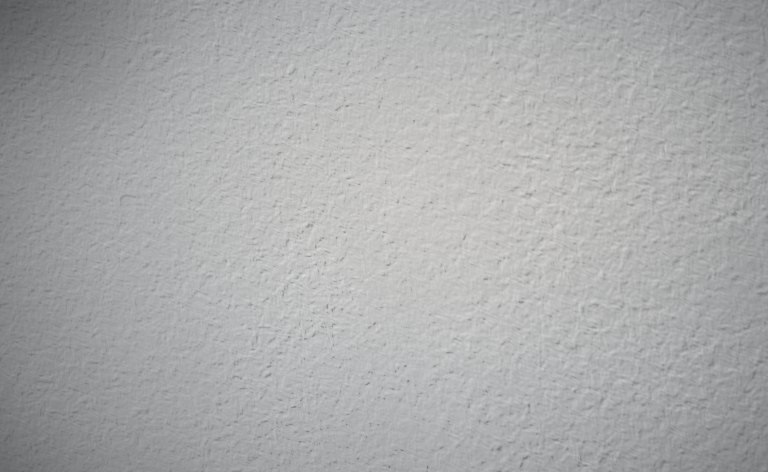
Give the GLSL for this texture, as a WebGL 2 fragment shader.

```glsl
#version 300 es
precision highp float;

uniform vec2 u_resolution;
out vec4 fragColor;

float hash(vec2 p) {
    vec3 q = fract(p.xyx * vec3(0.1031, 0.1030, 0.0973));
    q += dot(q, q.yzx + 33.33);
    return fract((q.x + q.y) * q.z);
}

float valueNoise(vec2 p) {
    vec2 cell = floor(p);
    vec2 f = fract(p);
    f = f * f * (3.0 - 2.0 * f);
    float low = mix(hash(cell), hash(cell + vec2(1.0, 0.0)), f.x);
    float high = mix(hash(cell + vec2(0.0, 1.0)), hash(cell + vec2(1.0, 1.0)), f.x);
    return mix(low, high, f.y);
}

mat2 rotation(float angle) {
    float c = cos(angle), s = sin(angle);
    return mat2(c, s, -s, c);
}

// Layered noise; each octave is turned to hide the lattice
float layeredNoise(vec2 p, int octaves, float gain) {
    float sum = 0.0, weight = 1.0, total = 0.0;
    for (int i = 0; i < octaves; i++) {
        sum += weight * valueNoise(p);
        total += weight;
        weight *= gain;
        p = rotation(0.9) * p * 1.9 + 17.3;
    }
    return sum / total;
}

// Height of the plaster, with bent and slightly slanted lumps
float plasterHeight(vec2 p, float frequency) {
    vec2 bend = vec2(valueNoise(p * 38.0 + 5.0), valueNoise(p * 38.0 + 71.0)) - 0.5;
    vec2 q = rotation(0.55) * (p + bend * 0.012);
    return layeredNoise(q * vec2(1.0, 1.25) * frequency + 40.0, 3, 0.75);
}

// Slope along the light, positive where the surface faces it
float reliefSlope(vec2 p, float frequency, vec2 lightDir, float reach) {
    vec2 offset = lightDir * reach;
    return plasterHeight(p - offset, frequency) - plasterHeight(p + offset, frequency);
}

// Broad light with falloff towards the borders and the upper left corner
float wallLight(vec2 uv) {
    vec2 d = (uv - vec2(0.52, 0.54)) * 2.0;
    float sideFalloff = mix(0.17, 0.22, step(d.x, 0.0)) * d.x * d.x;
    float heightFalloff = 0.10 * d.y * d.y;
    float corner = 0.09 * (1.0 - smoothstep(0.0, 0.4, length(uv - vec2(0.0, 1.0))));
    return 0.775 - sideFalloff - heightFalloff - corner;
}

void main() {
    vec2 uv = gl_FragCoord.xy / u_resolution;
    vec2 p = gl_FragCoord.xy / u_resolution.y;

    // Fine grain on the left blends into coarser grain on the right
    vec2 lightDir = normalize(vec2(-0.6, 0.8));
    float fine = reliefSlope(p, 74.0, lightDir, 0.0026);
    float coarse = reliefSlope(p + 9.0, 56.0, lightDir, 0.0032);
    float slope = mix(fine, coarse, smoothstep(0.35, 0.75, uv.x));

    // Uneven roughness, strongest right of the middle and low down
    float patches = layeredNoise(p * 5.0, 3, 0.5);
    float roughness = mix(0.12, 0.20, smoothstep(0.1, 0.6, uv.x));
    roughness *= 0.75 + 0.5 * patches;

    // Small shadowed pits on the steepest faces
    float band = exp(-pow((uv.x - 0.52) / 0.16, 2.0)) * (1.0 - 0.6 * uv.y);
    float pits = smoothstep(0.15, 0.34, -slope) * (0.03 + 0.13 * band);

    float light = wallLight(uv);
    float mottle = (patches - 0.5) * 0.025;
    float value = light + mottle + (slope * roughness - pits) * (0.45 + 0.75 * light);

    // Cool left side, faintly warm middle
    float warmth = exp(-dot(uv - vec2(0.6, 0.6), uv - vec2(0.6, 0.6)) * 9.0);
    vec3 tint = mix(vec3(0.994, 0.999, 1.010), vec3(1.004, 1.001, 0.990), warmth);
    fragColor = vec4(clamp(value * tint, 0.0, 1.0), 1.0);
}
```
